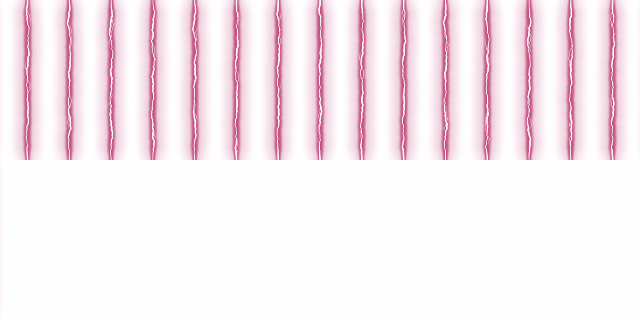
Reproduce this pattern procedurally as a Shadertoy shader.

```glsl
#define COLUMNS 15.0
#define SPACING 0.1306
#define LEFT_MARGIN 0.0208
#define ROW_BOTTOM 0.5
#define WANDER 0.045
#define CORE_WIDTH 0.018
#define BAND_STRENGTH 0.35
#define HALO_STRENGTH 0.36
#define HALO_FALLOFF 0.2
#define ABSORPTION vec3(0.35, 1.0, 0.73)
#define PAPER vec3(1.0, 0.996, 0.997)

float hash(float n) {
    return fract(sin(n * 127.1 + 11.7) * 4375.85);
}

// Triangle wave in -1..1
float zigzag(float x) {
    return 4.0 * abs(fract(x) - 0.5) - 1.0;
}

// Jagged sideways offset, pinned at both ends of the row
float boltOffset(float t, float seed) {
    float sum = 0.0;
    float amplitude = 0.55;
    float frequency = 2.3;
    for (int i = 0; i < 4; i++) {
        float phase = hash(seed + float(i) * 3.7);
        float bend = 0.15 * sin(6.2832 * (t * 1.7 + phase));
        sum += amplitude * zigzag(t * frequency + phase + bend);
        amplitude *= 0.62;
        frequency *= 2.1 + 0.4 * phase;
    }
    float pin = smoothstep(0.0, 0.1, t) * smoothstep(1.0, 0.9, t);
    return WANDER * sum * pin;
}

// Coverage of a thin strand, keeping its weight when below a pixel
float strand(float dist, float halfWidth, float pixel) {
    float edge = max(pixel, halfWidth * 0.5);
    float cover = 1.0 - smoothstep(halfWidth - 0.5 * edge, halfWidth + 0.5 * edge, abs(dist));
    return cover;
}

// Darkness of the coloured band and its wide halo
float glow(float dist, float taper) {
    float d = abs(dist);
    float band = BAND_STRENGTH * (1.0 - smoothstep(0.04, 0.13, d / taper));
    float halo = HALO_STRENGTH * exp(-d / (HALO_FALLOFF * taper));
    return band + halo * (1.0 - smoothstep(0.24, 0.5, d));
}

void mainImage(out vec4 fragColor, in vec2 fragCoord) {
    vec2 p = fragCoord / iResolution.y;
    float pixel = 1.0 / (iResolution.y * SPACING);

    // Column cells, with the bolt at the centre of each
    float along = (p.x - LEFT_MARGIN) / SPACING;
    float column = floor(along);
    float x = along - column - 0.5;

    // Position along the bolt, from 0 to 1 in either row
    bool upper = p.y >= ROW_BOTTOM;
    float t = upper ? (p.y - ROW_BOTTOM) / (1.0 - ROW_BOTTOM) : p.y / ROW_BOTTOM;
    float ends = smoothstep(0.0, 0.09, t) * smoothstep(1.0, 0.91, t);
    float taper = mix(0.65, 1.0, ends);

    // The lower row holds only the halo spilling in at the left edge
    float visible = (upper || column < 0.0) ? 1.0 : 0.0;
    float seed = column * 5.3 + 2.0;
    float mainPath = boltOffset(t, seed);
    float sidePath = boltOffset(t, seed + 31.0) * 1.5;

    float darkness = visible * glow(x - 0.35 * mainPath, taper);
    vec3 color = PAPER - ABSORPTION * darkness;

    // Bright core and a fainter, broken side filament
    float swell = 0.85 + 0.3 * sin(t * 19.0 + 6.2832 * hash(seed));
    float core = strand(x - mainPath, CORE_WIDTH * swell, pixel);
    float broken = smoothstep(-0.2, 0.6, sin(t * 14.0 + 6.2832 * hash(seed + 8.0)));
    float filament = 0.55 * broken * strand(x - sidePath, CORE_WIDTH * 0.55, pixel);
    float inside = visible * step(0.0, column) * step(column, COLUMNS - 1.0);
    color = mix(color, vec3(1.0), inside * max(core * 0.95, filament));

    fragColor = vec4(color, 1.0);
}
```
